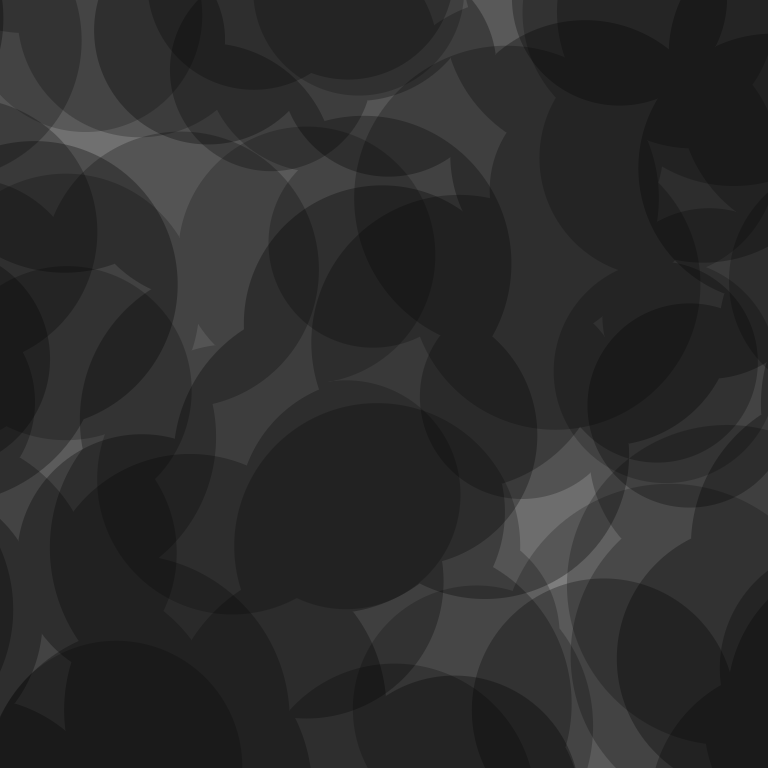
This background is drawn by a WebGL 2 fragment shader. Its source:

```glsl
#version 300 es
precision highp float;

uniform vec2 u_resolution;
out vec4 fragColor;

const int LAYERS = 6;
const float CELL_SIZE = 0.305;
const float MIN_RADIUS = 0.13;
const float MAX_RADIUS = 0.21;
const float BOTTOM_GROWTH = 1.07;  // radius scale at the lower edge
const float TOP_GROWTH = 0.94;     // radius scale at the upper edge
const float BASE_GREY = 0.62;
const float DARKEST_TINT = 0.69;   // light kept by the densest layer
const float LIGHTEST_TINT = 0.79;  // light kept by the thinnest layer
const float SEED = 17.0;

vec3 hash3(vec3 p) {
    p = fract(p * vec3(0.1031, 0.1030, 0.0973));
    p += dot(p, p.yxz + 33.33);
    return fract((p.xxy + p.yxx) * p.zyx);
}

// Coverage of the union of scattered discs in one layer
float discLayer(vec2 uv, float layerSeed, float pixel) {
    vec2 offset = hash3(vec3(layerSeed, 5.0, 9.0)).xy * CELL_SIZE;
    vec2 home = floor((uv + offset) / CELL_SIZE);
    float coverage = 0.0;

    for (int j = -1; j <= 1; j++) {
        for (int i = -1; i <= 1; i++) {
            vec2 cell = home + vec2(i, j);
            vec3 random = hash3(vec3(cell + 20.0, layerSeed));
            vec2 center = (cell + random.xy) * CELL_SIZE - offset;
            float growth = mix(BOTTOM_GROWTH, TOP_GROWTH, clamp(center.y, 0.0, 1.0));
            float radius = mix(MIN_RADIUS, MAX_RADIUS, random.z) * growth;
            float inside = radius - distance(uv, center);
            coverage = max(coverage, clamp(inside / pixel + 0.5, 0.0, 1.0));
        }
    }
    return coverage;
}

void main() {
    float pixel = 1.0 / min(u_resolution.x, u_resolution.y);
    vec2 uv = gl_FragCoord.xy * pixel;
    float grey = BASE_GREY;

    // Stack translucent layers, each darkening what lies below
    for (int i = 0; i < LAYERS; i++) {
        float depth = float(i) / float(LAYERS - 1);
        float tint = mix(DARKEST_TINT, LIGHTEST_TINT, depth);
        float layerSeed = SEED + 7.0 * float(i);
        grey *= mix(1.0, tint, discLayer(uv, layerSeed, pixel));
    }
    fragColor = vec4(vec3(grey), 1.0);
}
```
